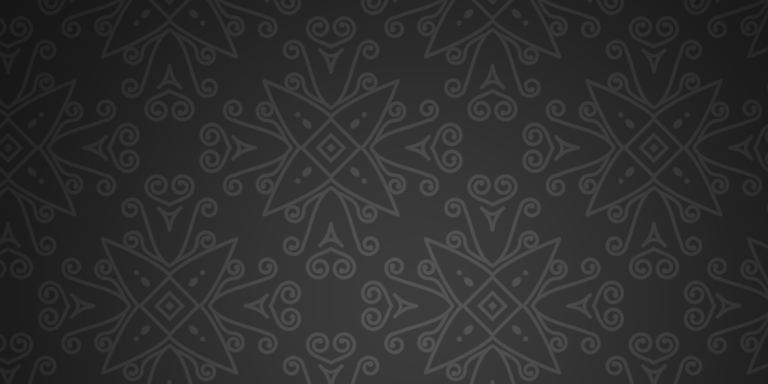
This pattern is drawn by a Shadertoy shader. Its source:

```glsl
// Charcoal damask: staggered scrollwork rosettes under a soft radial glow.
#define PERIOD vec2(0.841, 0.823)    // rosette spacing, in canvas heights
#define ORIGIN vec2(0.862, 0.615)    // centre of one rosette
#define MOTIF_SCALE 0.26             // canvas heights per motif unit
#define LINE_HALF 0.018              // half line width, in motif units
#define CURL_TURN 8.2                // angle swept by a curl, in radians
#define CURL_SHRINK 0.085            // relative radius lost per radian
#define GLOW_CENTRE vec2(1.08, 0.22)
#define GLOW_RANGE 1.4
#define GLOW_BRIGHT 0.235
#define GLOW_DARK 0.085
#define LINE_GAIN 1.36

const float TAU = 6.2831853;

float segment(vec2 p, vec2 a, vec2 b) {
    vec2 pa = p - a, ba = b - a;
    return length(pa - ba * clamp(dot(pa, ba) / dot(ba, ba), 0.0, 1.0));
}

// Distance to a cubic Bezier curve, by short chords.
float cubic(vec2 p, vec2 a, vec2 b, vec2 c, vec2 d) {
    float dist = 1e3;
    vec2 last = a;
    for (int i = 1; i <= 14; i++) {
        float t = float(i) / 14.0, s = 1.0 - t;
        vec2 next = s*s*s*a + 3.0*s*s*t*b + 3.0*s*t*t*c + t*t*t*d;
        dist = min(dist, segment(p, last, next));
        last = next;
    }
    return dist;
}

// Inward spiral that starts on +x, turns counterclockwise and ends in a bead.
float curl(vec2 p, float radius) {
    float angle = mod(atan(p.y, p.x), TAU);
    float endRadius = radius * (1.0 - CURL_TURN * CURL_SHRINK);
    vec2 tip = endRadius * vec2(cos(CURL_TURN), sin(CURL_TURN));
    float dist = length(p - tip) - 0.01;
    for (int i = 0; i < 2; i++) {
        float t = angle + TAU * float(i);
        if (t < CURL_TURN)
            dist = min(dist, abs(length(p) - radius * (1.0 - t * CURL_SHRINK)));
    }
    return dist;
}

// Distance to the centre lines of one rosette.
float rosette(vec2 p) {
    // Fold to one octant: x is across an arm, y is along it.
    p = abs(p);
    p = vec2(min(p.x, p.y), max(p.x, p.y));

    // Nested diamonds
    float diag = (p.x + p.y) * 0.7071;
    float d = min(abs(diag - 0.205), abs(diag - 0.092));
    d = min(d, diag - 0.015);

    // Pointed diagonal petal with two beads
    d = min(d, cubic(p, vec2(0.0, 0.31), vec2(0.12, 0.43), vec2(0.40, 0.57), vec2(0.67)));
    vec2 leaf = vec2(diag, (p.y - p.x) * 0.7071);
    d = min(d, length((leaf - vec2(0.34, 0.0)) * vec2(0.6, 1.0)) - 0.016);
    d = min(d, length(leaf - vec2(0.47, 0.0)) - 0.008);

    // Long and short scrolls
    vec2 far = vec2(0.385, 0.97), near = vec2(0.375, 0.65);
    d = min(d, cubic(p, vec2(0.0, 0.40), vec2(0.16, 0.48), vec2(0.20, 0.80), far - vec2(0.11, 0.0)));
    d = min(d, curl(vec2(far.x - p.x, p.y - far.y), 0.11));
    d = min(d, cubic(p, vec2(0.05, 0.44), vec2(0.20, 0.51), vec2(0.275, 0.55), near - vec2(0.10, 0.0)));
    d = min(d, curl(vec2(near.x - p.x, p.y - near.y), 0.10));

    // Concave triangle
    d = min(d, cubic(p, vec2(0.0, 0.76), vec2(0.02, 0.87), vec2(0.05, 0.92), vec2(0.11, 0.98)));
    d = min(d, cubic(p, vec2(0.11, 0.98), vec2(0.06, 0.93), vec2(0.03, 0.92), vec2(0.0, 0.92)));

    // Heart at the arm's end
    vec2 lobe = vec2(0.12, 1.20);
    d = min(d, cubic(p, vec2(0.0, 1.01), vec2(0.06, 1.06), vec2(0.235, 1.07), lobe + vec2(0.115, 0.0)));
    return min(d, curl(p - lobe, 0.115));
}

// Offset from the nearest rosette centre on the staggered lattice.
vec2 nearestCentre(vec2 p) {
    vec2 a = p - PERIOD * round(p / PERIOD);
    vec2 b = p - PERIOD * (floor(p / PERIOD) + 0.5);
    return dot(a, a) < dot(b, b) ? a : b;
}

void mainImage(out vec4 fragColor, in vec2 fragCoord) {
    vec2 uv = fragCoord / iResolution.y;
    float pixel = 1.0 / (iResolution.y * MOTIF_SCALE);

    // Radial glow
    float falloff = smoothstep(0.0, GLOW_RANGE, length(uv - GLOW_CENTRE));
    float shade = mix(GLOW_BRIGHT, GLOW_DARK, falloff);

    // Pale scrollwork
    float dist = rosette(nearestCentre(uv - ORIGIN) / MOTIF_SCALE) - LINE_HALF;
    float ink = 1.0 - smoothstep(-pixel, pixel, dist);
    shade = mix(shade, shade * LINE_GAIN + 0.01, ink);

    fragColor = vec4(vec3(shade), 1.0);
}
```
